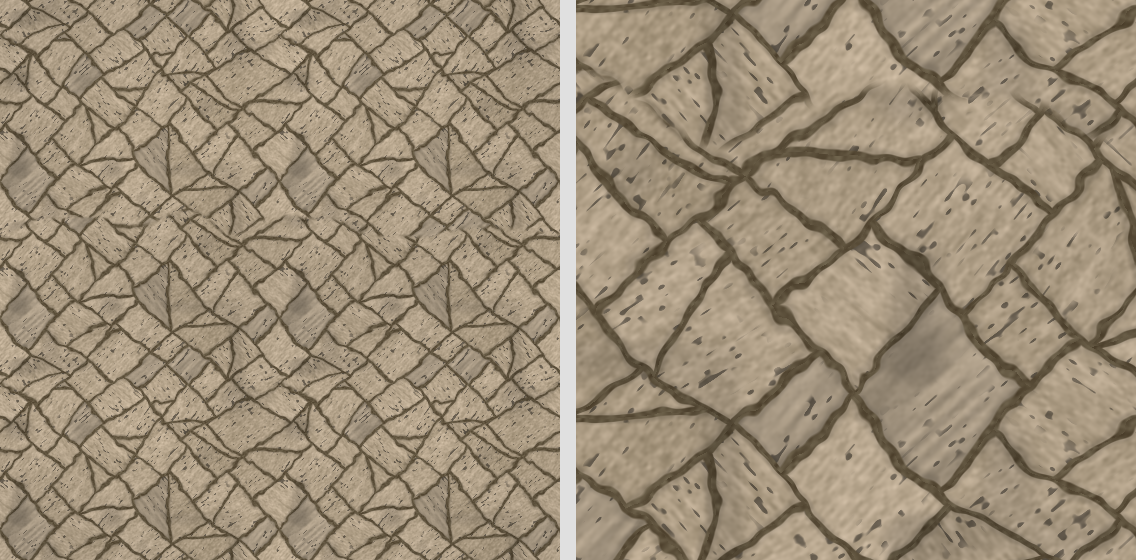
Left: the whole. Right: its middle third, enlarged.
A WebGL 2 fragment shader for this texture:

```glsl
#version 300 es
precision highp float;
// Crazy paving of worn travertine: slanted rectangles and shards between dark joints.
// A diagonal lattice of crossing walls forms the stones of one tile; the tile
// repeats over the canvas, with one soft, wandering seam where its rows jump.

#define TILES_ACROSS 2.0
#define TILE_HEIGHT 0.378
#define SEAM_HEIGHT 0.40
#define JOINT_WIDTH 0.036
#define WALL_JITTER 0.68
#define WALL_SLANT 0.26
#define SPLIT_SHARE 0.44
#define STONE_LIGHT vec3(0.775, 0.705, 0.610)
#define STONE_DARK vec3(0.590, 0.530, 0.435)
#define STONE_GREY vec3(0.590, 0.540, 0.470)
#define JOINT_LIGHT vec3(0.460, 0.415, 0.325)
#define JOINT_DARK vec3(0.275, 0.225, 0.150)

uniform vec2 u_resolution;
out vec4 fragColor;

const vec2 LATTICE = vec2(5.0, 4.0);  // lattice steps per tile, both diagonals

vec2 hash(vec2 p) {
    vec2 s = vec2(dot(p, vec2(127.1, 311.7)), dot(p, vec2(269.5, 183.3)));
    return fract(sin(s) * 43758.5453);
}

// Two channels of smooth value noise that wrap at the given period
vec2 noise(vec2 p, vec2 period) {
    vec2 i = floor(p), f = fract(p);
    f = f * f * (3.0 - 2.0 * f);
    vec2 low = mix(hash(mod(i, period)), hash(mod(i + vec2(1, 0), period)), f.x);
    vec2 high = mix(hash(mod(i + vec2(0, 1), period)), hash(mod(i + 1.0, period)), f.x);
    return mix(low, high, f.y);
}

bool isEven(vec2 c) { return mod(c.x + c.y + 0.5, 2.0) < 1.0; }

// Lattice index reduced so that every tile gets the same stones
vec2 tileKey(vec2 c) {
    return floor(mod(vec2(c.x - c.y, c.x + c.y) + 0.5, 2.0 * LATTICE));
}

// Even cells hold a wall crossing x, odd cells one crossing y
float wall(vec2 c, vec2 p) {
    vec2 h = hash(tileKey(c) + 3.7) - 0.5;
    vec2 local = p - c - 0.5;
    bool even = isEven(c);
    return (even ? c.x : c.y) + 0.5 + h.x * WALL_JITTER
         + h.y * WALL_SLANT * (even ? local.y : local.x);
}

// Lattice corner whose stone covers p
vec2 stoneCorner(vec2 p) {
    vec2 c = floor(p), v = c;
    if (isEven(c)) {
        float side = step(wall(c, p), p.x);
        v.x += side;
        v.y += step(wall(c + vec2(2.0 * side - 1.0, 0), p), p.y);
    } else {
        float side = step(wall(c, p), p.y);
        v.y += side;
        v.x += step(wall(c + vec2(0, 2.0 * side - 1.0), p), p.x);
    }
    return v;
}

// Distance from p to the nearest of the four walls around a stone
float wallDistance(vec2 p, vec2 v) {
    float a = wall(v - 1.0, p), b = wall(v - vec2(0, 1), p);
    float c = wall(v - vec2(1, 0), p), d = wall(v, p);
    vec4 box = isEven(v) ? vec4(a, b, d, c) : vec4(c, a, b, d);
    vec2 inner = min(p - box.xy, box.zw - p);
    return min(inner.x, inner.y);
}

vec3 paving(vec2 t, float pixel) {
    // Diagonal lattice, bent broadly and then chipped finely
    vec2 flat_p = vec2(dot(t, LATTICE), dot(t, LATTICE * vec2(-1, 1)));
    vec2 p = flat_p + 0.42 * (noise(t * vec2(6, 5), vec2(6, 5)) - 0.5);
    p += 0.075 * (noise(t * vec2(52, 39), vec2(52, 39)) - 0.5);
    vec2 v = stoneCorner(p), key = tileKey(v), q = p - v;
    float edge = wallDistance(p, v);

    // Some stones are broken in two along a random line
    vec2 cut = hash(key + 21.3);
    float angle = cut.x * 6.2832;
    float crack = dot(q, vec2(cos(angle), sin(angle))) - 0.7 * (cut.y - 0.5);
    float piece = 0.0;
    if (hash(key + 47.1).x < SPLIT_SHARE) {
        edge = min(edge, abs(crack));
        piece = step(0.0, crack);
    }
    vec2 look = hash(key + 60.0 + 13.0 * piece), extra = hash(key + 85.0 + 7.0 * piece);

    // Straight bedding streaks, fine grain and small stretched pits
    float turn = (look.y - 0.5) * 0.4 + 1.5708 * step(0.2, extra.x);
    vec2 bed = mat2(cos(turn), -sin(turn), sin(turn), cos(turn)) * (flat_p - v);
    vec2 g = bed + look * 40.0, wrap = vec2(4096);
    float streak = noise(g * vec2(1.8, 15.0), wrap).x;
    vec2 grain = noise(g * vec2(12.0, 26.0), wrap);
    vec2 speck = noise(g * vec2(24.0, 30.0) + 3.0, wrap);
    float cloud = noise(g * 2.6 + 5.0, wrap).x;
    float pits = smoothstep(0.74, 0.86, noise(g * vec2(10.0, 25.0) + 9.0, wrap).y)
               * smoothstep(0.3, 0.6, noise(g * vec2(1.5, 5.0) + 17.0, wrap).x);
    float tone = 0.55 + 0.32 * (look.x - 0.5) + 0.34 * (streak - 0.5)
               + 0.52 * (grain.x - 0.5) + 0.42 * (speck.x - 0.5) + 0.22 * (cloud - 0.5);
    vec3 stone = mix(STONE_DARK, STONE_LIGHT, tone);
    stone = mix(stone, STONE_GREY * (0.8 + 0.4 * streak), 0.55 * step(0.92, extra.y));
    stone *= 1.0 - 0.42 * pits;
    float knot = length(bed * vec2(1.0, 1.6));
    stone *= 1.0 - 0.5 * step(0.94, look.y) * (1.0 - smoothstep(0.07, 0.12, knot));

    // Worn rims and sandy joints
    stone *= mix(0.88, 1.0, smoothstep(JOINT_WIDTH, JOINT_WIDTH + 0.06, edge));
    vec3 joint = mix(JOINT_DARK, JOINT_LIGHT, 0.5 * grain.y + 0.5 * speck.y);
    float halfWidth = JOINT_WIDTH * (0.55 + 0.9 * cloud);
    float soft = 0.6 * pixel + 0.004;
    vec3 color = mix(joint, stone, smoothstep(halfWidth - soft, halfWidth + soft, edge));

    // Dirt gathered in the same places of each tile
    float dirt = noise(t * vec2(9, 7) + 0.4, vec2(9, 7)).y;
    return color * (1.0 - 0.14 * smoothstep(0.72, 0.95, dirt));
}

void main() {
    vec2 uv = gl_FragCoord.xy / u_resolution;
    uv.y = 1.0 - uv.y;
    vec2 t = vec2(uv.x * TILES_ACROSS, uv.y / TILE_HEIGHT);
    float pixel = 2.0 * LATTICE.x * 1.45 / min(u_resolution.x, u_resolution.y);

    // Below the seam the rows shift so that the canvas itself wraps
    vec2 shifted = t - vec2(0, fract(1.0 / TILE_HEIGHT));
    float seam = SEAM_HEIGHT + 0.05 * (noise(uv * 12.0, vec2(12)).x - 0.5);
    float below = smoothstep(-0.006, 0.006, uv.y - seam);
    vec3 color = mix(paving(t, pixel), paving(shifted, pixel), below);

    // Broad fading that differs between repeats
    color *= 0.965 + 0.07 * noise(uv * 4.0, vec2(4)).y;
    fragColor = vec4(color, 1.0);
}
```
